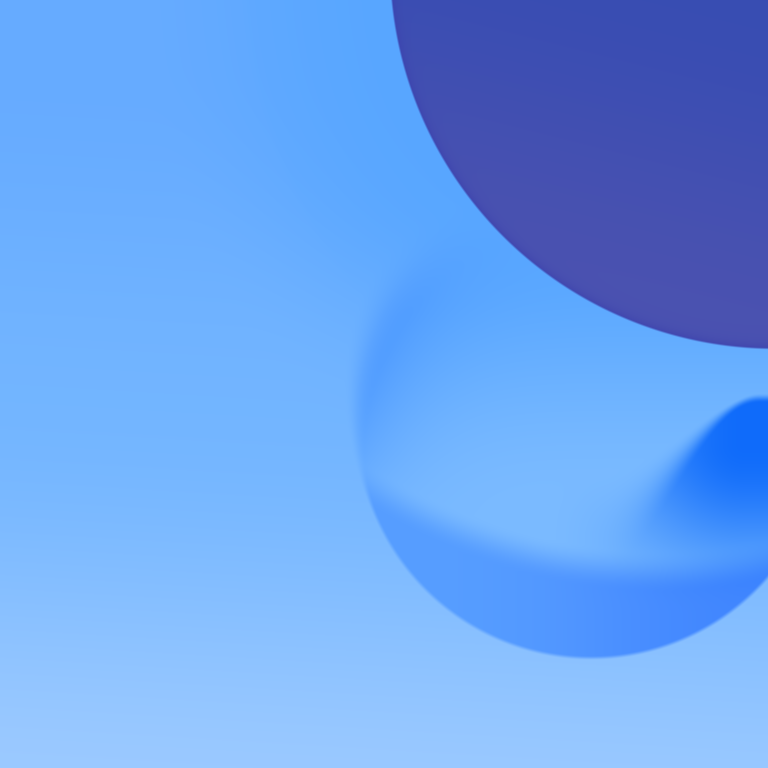
Reproduce this background procedurally as a Shadertoy shader.

```glsl
// Soft blue backdrop with a large indigo disc at the upper right and a
// translucent bubble below it. Circle distances shape both forms; blurred
// curves shade the folds inside the bubble.

const vec3 SKY_PALE   = vec3(0.61, 0.79, 1.00);
const vec3 SKY_MID    = vec3(0.45, 0.71, 1.00);
const vec3 SKY_TOP    = vec3(0.40, 0.67, 1.00);
const vec3 SKY_DEEP   = vec3(0.34, 0.65, 1.00);
const vec3 GLASS_TOP  = vec3(0.34, 0.65, 1.00);
const vec3 GLASS_LOW  = vec3(0.48, 0.73, 1.00);
const vec3 GLASS_RIM  = vec3(0.29, 0.59, 1.00);
const vec3 FOLD_LEFT  = vec3(0.33, 0.61, 1.00);
const vec3 FOLD_RIGHT = vec3(0.27, 0.53, 1.00);
const vec3 WAVE_BLUE  = vec3(0.06, 0.42, 0.98);
const vec3 DISC_TOP   = vec3(0.22, 0.30, 0.70);
const vec3 DISC_LOW   = vec3(0.29, 0.32, 0.69);
const vec3 DISC_RIM   = vec3(0.23, 0.25, 0.68);

float circleDistance(vec2 p, vec2 center, float radius) {
    return length(p - center) - radius;
}

// Coverage of the negative side of a distance, blurred by a half width.
float softFill(float dist, float blur) {
    return 1.0 - smoothstep(-blur, blur, dist);
}

vec3 backdrop(vec2 p, float discDist) {
    float height = p.y + 0.06 * (p.x - 0.5);
    vec3 color = mix(SKY_PALE, SKY_MID, smoothstep(-0.08, 0.46, height));
    color = mix(color, SKY_TOP, smoothstep(0.40, 0.90, height));

    // Deeper blue around the disc, with a faint outer ring edge.
    float halo = (1.0 - smoothstep(0.0, 0.34, discDist)) * smoothstep(0.3, 0.75, p.y);
    color = mix(color, SKY_DEEP, 0.9 * halo);
    float ring = softFill(discDist - 0.19, 0.006) * smoothstep(0.55, 0.8, p.y);
    return mix(color, SKY_DEEP, 0.12 * ring);
}

vec3 bubbleColor(vec2 p, float dist, float pixel) {
    vec3 color = mix(GLASS_LOW, GLASS_TOP, smoothstep(0.34, 0.70, p.y));

    // Shaded left rim, fading inward.
    float rim = exp(-max(-dist, 0.0) / 0.07) * (1.0 - smoothstep(0.50, 0.80, p.x));
    color = mix(color, GLASS_RIM, rim * smoothstep(0.26, 0.56, p.y));

    // Lower crescent below a shallow parabola.
    float foldTop = 0.256 + 0.77 * (p.x - 0.86) * (p.x - 0.86);
    float fold = softFill(p.y - foldTop, 0.028);
    vec3 foldColor = mix(FOLD_LEFT, FOLD_RIGHT, smoothstep(0.55, 1.0, p.x));
    color = mix(color, foldColor, 0.95 * fold);

    // Saturated wave: crisp at the right, dissolving to the left.
    float crest = 0.32 + 0.162 * smoothstep(0.78, 0.99, p.x);
    float blur = mix(0.075, 0.005 + pixel, smoothstep(0.76, 0.97, p.x));
    float strength = smoothstep(0.70, 0.97, p.x) * mix(0.12, 1.0, smoothstep(0.20, 0.42, p.y));
    return mix(color, WAVE_BLUE, strength * softFill(p.y - crest, blur));
}

vec3 discColor(vec2 p, float dist) {
    float slope = p.y + 0.25 * (p.x - 0.75);
    vec3 color = mix(DISC_LOW, DISC_TOP, smoothstep(0.62, 1.06, slope));
    return mix(color, DISC_RIM, 0.7 * exp(dist / 0.006));
}

void mainImage(out vec4 fragColor, in vec2 fragCoord) {
    vec2 p = fragCoord / iResolution.xy;
    float pixel = 1.0 / iResolution.y;

    float discDist = circleDistance(p, vec2(1.009, 1.047), 0.501);
    float bubbleDist = circleDistance(p, vec2(0.7695, 0.448), 0.3047);

    vec3 color = backdrop(p, discDist);

    // The bubble outline blurs and vanishes toward the top.
    float edgeBlur = pixel + mix(0.002, 0.045, smoothstep(0.32, 0.72, p.y));
    float bubble = softFill(bubbleDist, edgeBlur) * (1.0 - smoothstep(0.58, 0.75, p.y));
    color = mix(color, bubbleColor(p, bubbleDist, pixel), bubble);

    // The opaque disc sits in front.
    color = mix(color, discColor(p, min(discDist, 0.0)), softFill(discDist, pixel + 0.0005));

    fragColor = vec4(color, 1.0);
}
```
